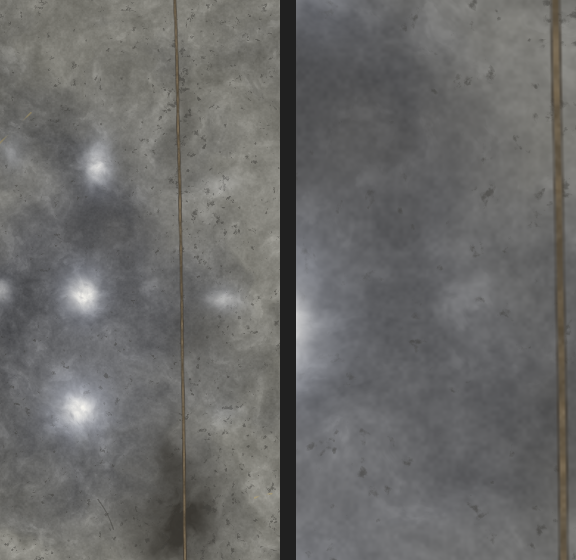
Left, the full canvas; right, a detail of the centre.
This texture is drawn by a WebGL 1 fragment shader. Its source:

```glsl
precision highp float;
uniform vec2 u_resolution;

const vec3 CONCRETE = vec3(0.447, 0.446, 0.438);
const vec3 WARM_TINT = vec3(0.012, 0.008, -0.012);
const vec3 COOL_TINT = vec3(-0.008, -0.004, 0.014);
const vec3 STAIN = vec3(0.19, 0.18, 0.16);
const vec3 SPECK = vec3(0.24, 0.235, 0.22);
const vec3 JOINT_FILL = vec3(0.44, 0.385, 0.30);
const vec3 JOINT_EDGE = vec3(0.25, 0.22, 0.18);
const vec3 HALO = vec3(0.72, 0.75, 0.83);
const vec3 GLARE = vec3(1.0, 0.99, 0.96);
const vec3 STRAW = vec3(0.60, 0.54, 0.38);
const float CLOUD_CONTRAST = 0.27;
const float MOTTLE_CONTRAST = 0.17;
const float FLAKE_CONTRAST = 0.07;
const float GRAIN_CONTRAST = 0.03;
const float PIT_STRENGTH = 0.5;
const float JOINT_HALF_WIDTH = 0.0045;

float hash(vec2 p) {
  vec3 q = fract(vec3(p.xyx) * 0.1031);
  q += dot(q, q.yzx + 33.33);
  return fract((q.x + q.y) * q.z);
}

float noise(vec2 p) {
  vec2 i = floor(p);
  vec2 f = fract(p);
  f = f * f * (3.0 - 2.0 * f);
  return mix(mix(hash(i), hash(i + vec2(1.0, 0.0)), f.x),
             mix(hash(i + vec2(0.0, 1.0)), hash(i + 1.0), f.x), f.y);
}

float fbm(vec2 p) {
  float sum = 0.0;
  float amp = 0.5;
  for (int i = 0; i < 5; i++) {
    sum += amp * noise(p);
    p = mat2(1.6, 1.2, -1.2, 1.6) * p + 17.3;
    amp *= 0.52;
  }
  return sum;
}

// Soft elliptical spot, 1 at its centre
float spot(vec2 p, vec2 centre, vec2 radius) {
  vec2 d = (p - centre) / radius;
  return exp(-dot(d, d));
}

float stroke(vec2 p, vec2 a, vec2 b, float width) {
  vec2 ab = b - a;
  float t = clamp(dot(p - a, ab) / dot(ab, ab), 0.0, 1.0);
  float bow = 0.004 * sin(3.1416 * t);
  return 1.0 - smoothstep(0.3 * width, width, length(p - a - ab * t - bow));
}

float jointX(float y) {
  return 0.661 - 0.012 * y - 0.0015 * y * y * y + 0.002 * (noise(vec2(y * 9.0, 4.0)) - 0.5);
}

// Adds three rows of lamp reflections: bright column, right column, left edge
vec3 addReflections(vec3 col, vec2 p, float rough) {
  float halo = 0.0;
  float core = 0.0;
  for (int i = 0; i < 3; i++) {
    float k = float(i);
    float lit = min(k, 1.0);
    float middle = 1.0 - abs(k - 1.0);
    vec2 lamp = vec2(0.28 + 0.017 * k * k, 0.536 + 0.389 * k + 0.023 * k * k);
    vec2 side = vec2(0.81 - 0.015 * k, 0.52 + 0.41 * k);
    vec2 edge = vec2(0.04 * (k - 1.0), 0.47 + 0.495 * k);
    halo += 0.52 * spot(p, lamp, vec2(0.115 - 0.03 * k, 0.12 - 0.014 * k));
    core += (0.72 + 0.22 * middle) * spot(p, lamp, vec2(0.058 - 0.011 * k, 0.05));
    halo += (0.12 + 0.14 * middle) * spot(p, side, vec2(0.07, 0.045));
    core += (0.2 + 0.12 * middle) * lit * spot(p, side, vec2(0.055, 0.026));
    halo += 0.25 * lit * spot(p, edge, vec2(0.045, 0.055));
    core += (0.15 + 0.3 * middle) * lit * spot(p, edge, vec2(0.03, 0.035));
  }
  col = mix(col, HALO, clamp(halo * (0.7 + 0.5 * rough), 0.0, 0.7));
  return mix(col, GLARE, clamp(core * (0.45 + rough), 0.0, 0.96));
}

void main() {
  vec2 p = gl_FragCoord.xy / u_resolution.x;
  vec2 warp = vec2(fbm(p * 5.0 + 3.0), fbm(p * 5.0 + 41.0)) - 0.5;
  float cloud = fbm(p * 3.2 + warp * 0.9 + 8.0) - 0.5;
  float mottle = fbm(p * 13.0 + warp * 2.0) - 0.5;
  float flake = fbm(p * 32.0 + warp * 4.0 + 70.0);
  float grain = noise(p * 190.0) + noise(p * 95.0 + 5.0) - 1.0;
  float jointDist = p.x - jointX(p.y);
  float rightSlab = smoothstep(-0.02, 0.02, jointDist);

  // Cloudy slab, warm at top, right and bottom, cool around the lamps
  vec3 col = CONCRETE + CLOUD_CONTRAST * cloud + MOTTLE_CONTRAST * mottle;
  col += GRAIN_CONTRAST * grain + FLAKE_CONTRAST * (flake - 0.5);
  float cool = spot(p, vec2(0.32, 0.85), vec2(0.42, 0.65));
  col += mix(WARM_TINT, COOL_TINT, clamp(cool * 1.3 - cloud, 0.0, 1.0));
  col += 0.012 * rightSlab - 0.035 * cool + 0.015 * smoothstep(1.5, 2.0, p.y);
  col += 0.025 * smoothstep(0.52, 0.64, flake) * smoothstep(-0.05, 0.15, mottle);

  // Damp stains spreading from the joint
  vec2 q = p + warp * 0.2;
  float stain = 1.0 * spot(q, vec2(0.63, 0.14), vec2(0.14, 0.15));
  stain += 0.55 * spot(q, vec2(0.60, 0.38), vec2(0.075, 0.17));
  stain += 0.42 * spot(q, vec2(0.68, 0.84), vec2(0.12, 0.10));
  stain += 0.25 * spot(q, vec2(0.42, 1.18), vec2(0.25, 0.09));
  stain += 0.3 * spot(q, vec2(0.65, 1.57), vec2(0.035, 0.2));
  col = mix(col, STAIN, clamp(stain * (0.78 + 1.4 * mottle), 0.0, 0.88));

  // Small dark pits, clustered along the joint
  float cluster = 0.11 * spot(p, vec2(0.65, 1.57), vec2(0.06, 0.25)) + 0.09 * spot(p, vec2(0.65, 0.18), vec2(0.18, 0.14));
  cluster += 0.02 * rightSlab + 0.12 * cloud + 0.1 * mottle;
  float pits = smoothstep(0.70, 0.86, fbm(p * 55.0 + warp * 3.0 + 20.0) + cluster);
  col = mix(col, SPECK, PIT_STRENGTH * pits);

  col = addReflections(col, p, flake + 0.7 * mottle);

  // Stray straws and a scratch
  col = mix(col, STRAW, 0.6 * stroke(p, vec2(0.0, 1.49), vec2(0.11, 1.597), 0.005));
  col = mix(col, STRAW + 0.08, 0.7 * stroke(p, vec2(0.91, 0.222), vec2(0.97, 0.237), 0.005));
  col = mix(col, SPECK, 0.4 * stroke(p, vec2(0.35, 0.216), vec2(0.405, 0.11), 0.004));

  // Filled control joint with dirty edges
  float d = abs(jointDist);
  float wear = noise(vec2(p.y * 45.0, 2.0));
  float rim = 1.0 - smoothstep(JOINT_HALF_WIDTH, JOINT_HALF_WIDTH + 0.004, d);
  float core = 1.0 - smoothstep(JOINT_HALF_WIDTH - 0.003, JOINT_HALF_WIDTH + 0.001, d);
  col = mix(col, JOINT_EDGE, (0.35 + 0.4 * wear) * rim);
  col = mix(col, JOINT_FILL * (0.78 + 0.35 * wear) + 0.05 * grain, 0.85 * core);

  gl_FragColor = vec4(clamp(col, 0.0, 1.0), 1.0);
}
```
